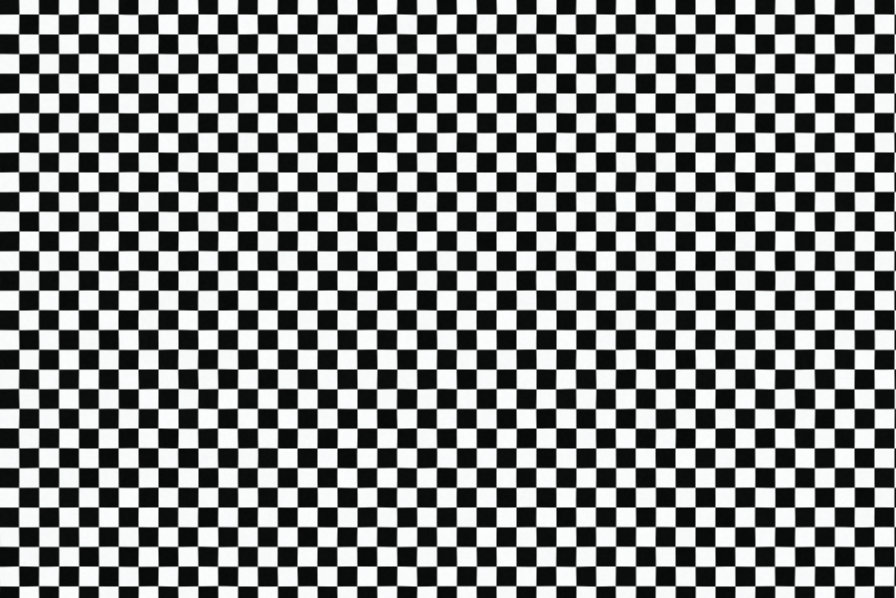
Write a Shadertoy shader that draws this pattern.

```glsl
// A fine black and white checkerboard, cropped at the canvas borders.
// Each axis is a soft square wave; the product of both gives the checks.
// Slight edge wander, tone shifts per check and faint grain add print wear.

float hash(vec2 p) {
    vec3 q = fract(vec3(p.xyx) * 0.1031);
    q += dot(q, q.yzx + 33.33);
    return fract((q.x + q.y) * q.z);
}

float valueNoise(vec2 p) {
    vec2 i = floor(p);
    vec2 f = fract(p);
    f = f * f * (3.0 - 2.0 * f);
    float low = mix(hash(i), hash(i + vec2(1.0, 0.0)), f.x);
    float high = mix(hash(i + vec2(0.0, 1.0)), hash(i + vec2(1.0, 1.0)), f.x);
    return mix(low, high, f.y);
}

// Square wave of -1 and 1 with linear ramps across each whole-number edge
vec2 softSquareWave(vec2 p, vec2 halfRamp) {
    vec2 edgeDistance = 0.5 - abs(fract(p) - 0.5);
    vec2 side = 1.0 - 2.0 * mod(floor(p), 2.0);
    return side * clamp(edgeDistance / halfRamp, 0.0, 1.0);
}

void mainImage(out vec4 fragColor, in vec2 fragCoord) {
    vec2 uv = fragCoord / iResolution.xy;

    // Grid in checks, counted from the top left corner
    vec2 checkCount = vec2(45.045, 30.33);
    vec2 grid = vec2(uv.x, 1.0 - uv.y) * checkCount + vec2(0.032, 0.26);
    vec2 wander = vec2(valueNoise(grid * 0.9), valueNoise(grid * 0.9 + 71.0)) - 0.5;

    // Soft edges, never narrower than a pixel
    vec2 halfRamp = max(vec2(0.05), 0.5 * checkCount / iResolution.xy);
    vec2 wave = softSquareWave(grid + 0.025 * wander, halfRamp);
    float ink = 0.5 + 0.5 * wave.x * wave.y;

    // Small tone shifts per check and fine grain
    float tone = 0.012 * (hash(floor(grid) + 5.0) - 0.5);
    float grain = 0.014 * (valueNoise(grid * 9.0) - 0.5);
    vec3 paper = vec3(0.973, 0.985, 0.982) + tone + grain;
    vec3 black = vec3(0.040, 0.047, 0.043) + tone + grain;

    fragColor = vec4(clamp(mix(paper, black, ink), 0.0, 1.0), 1.0);
}
```
